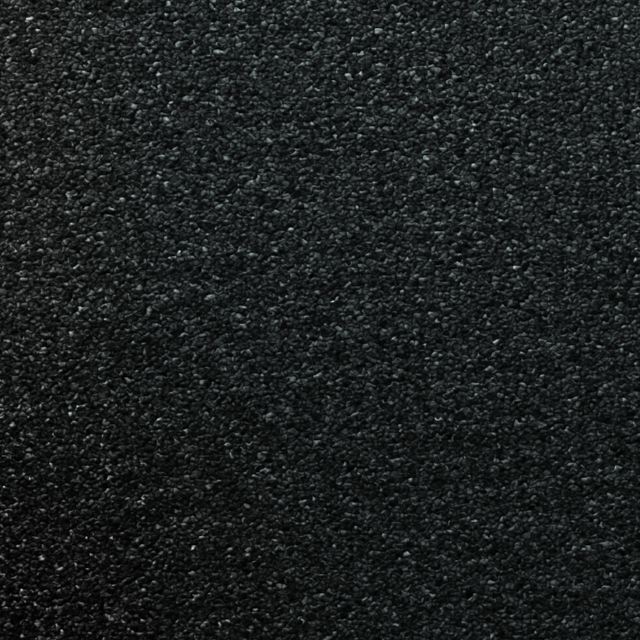
Give the GLSL for this texture, as a Shadertoy shader.

```glsl
const vec2 GRAIN_COUNT = vec2(122.0, 152.0);    // grains across and up the canvas
const vec2 LIGHT_DIR = vec2(-0.35, 0.94);
const vec3 COOL_TINT = vec3(0.90, 1.0, 1.0);
const vec3 NEUTRAL_TINT = vec3(0.98, 1.0, 0.97);
const float MEDIAN_LEVEL = 0.116;
const float CONTRAST = 0.8;
const float WARP = 1.0;             // irregularity of grain outlines
const float TILT_SHADE = 2.0;       // lit upper flank against dark lower flank
const float FACET_SHADE = 1.3;      // brightness spread between grains
const float CREVICE_SHADE = 1.3;
const float WRINKLE_SHADE = 1.6;
const float MOTTLE_SHADE = 0.2;
const float CREVICE_WIDTH = 0.5;
const float WRINKLE_STEP = 0.35;
const float HIGHLIGHT_ROLLOFF = 0.7;
const float SOFTNESS = 0.0025;      // filter width in canvas units
const int SAMPLES = 3;              // supersampling per axis

float hash(vec2 p) {
    return fract(sin(dot(p, vec2(127.1, 311.7))) * 43758.5453);
}

vec2 hash2(vec2 p) {
    return vec2(hash(p), hash(p + vec2(41.3, 17.9)));
}

float valueNoise(vec2 p) {
    vec2 i = floor(p);
    vec2 f = fract(p);
    f = f * f * (3.0 - 2.0 * f);
    float low = mix(hash(i), hash(i + vec2(1.0, 0.0)), f.x);
    float high = mix(hash(i + vec2(0.0, 1.0)), hash(i + vec2(1.0, 1.0)), f.x);
    return mix(low, high, f.y);
}

// Relief of packed grains: signed shade, roughly zero mean and unit spread
float grainShade(vec2 uv) {
    vec2 p = uv * GRAIN_COUNT;
    vec2 flatPos = p;
    vec2 bend = vec2(valueNoise(p * 1.2 + 7.0), valueNoise(p * 1.2 + 53.0));
    p += WARP * (bend - 0.5);

    vec2 cell = floor(p);
    vec2 nearestOffset = vec2(0.0);
    vec2 nearestCell = cell;
    float nearest = 8.0;
    float second = 8.0;
    for (int y = -1; y <= 1; y++) {
        for (int x = -1; x <= 1; x++) {
            vec2 id = cell + vec2(x, y);
            vec2 offset = p - id - hash2(id);
            float d = length(offset);
            if (d < nearest) {
                second = nearest;
                nearest = d;
                nearestOffset = offset;
                nearestCell = id;
            } else {
                second = min(second, d);
            }
        }
    }

    // Each grain leans its own way around the main light
    vec2 lean = LIGHT_DIR + 1.6 * (hash2(nearestCell + 9.7) - 0.5);
    float tilt = dot(nearestOffset, lean);
    float facet = hash(nearestCell + 3.1) - 0.5;
    float crevice = smoothstep(0.0, CREVICE_WIDTH, second - nearest) - 0.55;

    // Fine wrinkles embossed by the same light
    vec2 q = flatPos * 1.5 + 19.0;
    vec2 towardLight = LIGHT_DIR * WRINKLE_STEP;
    float wrinkle = valueNoise(q - towardLight) - valueNoise(q + towardLight);
    float mottle = valueNoise(flatPos * 0.24 + 31.0) - 0.5;
    return TILT_SHADE * tilt + FACET_SHADE * facet + CREVICE_SHADE * crevice
         + WRINKLE_SHADE * wrinkle + MOTTLE_SHADE * mottle;
}

vec3 surfaceColor(vec2 uv) {
    // Broad light falls off downward and into the lower left corner
    float corner = 1.0 - smoothstep(0.0, 0.65, length(uv));
    float leftEdge = 1.0 - smoothstep(0.0, 0.35, uv.x);
    float exposure = mix(-0.24, 0.24, smoothstep(0.0, 1.0, uv.y)) - 0.6 * corner;
    float contrast = CONTRAST + 0.35 * corner + 0.08 * leftEdge;

    float level = MEDIAN_LEVEL * exp(exposure + contrast * grainShade(uv));
    level /= 1.0 + HIGHLIGHT_ROLLOFF * level;
    vec3 tint = mix(COOL_TINT, NEUTRAL_TINT, max(corner, 0.6 * leftEdge));
    return level * tint;
}

void mainImage(out vec4 fragColor, in vec2 fragCoord) {
    vec2 uv = fragCoord / iResolution.xy;
    vec2 footprint = max(vec2(SOFTNESS), 1.0 / iResolution.xy);
    vec3 color = vec3(0.0);
    for (int j = 0; j < SAMPLES; j++) {
        for (int i = 0; i < SAMPLES; i++) {
            vec2 jitter = (vec2(i, j) + 0.5) / float(SAMPLES) - 0.5;
            color += surfaceColor(uv + jitter * footprint);
        }
    }
    fragColor = vec4(color / float(SAMPLES * SAMPLES), 1.0);
}
```
